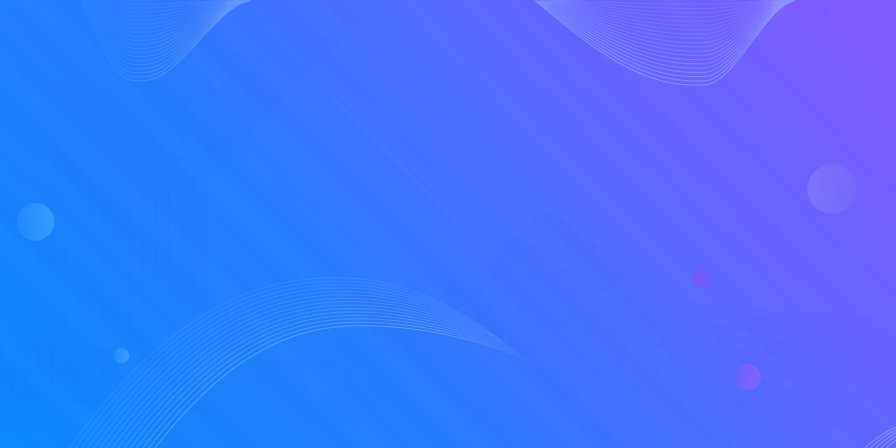
This background is drawn by a Shadertoy shader. Its source:

```glsl
// A diagonal blue to violet gradient with faint glass facades, bundles of
// fine wave lines and small translucent orbs. Facades are ruled parallelograms,
// waves are loops over a family of curves. Canvas units: x 0..2, y 0..1.

const vec3 AZURE  = vec3(0.04, 0.54, 0.98);
const vec3 BLUE   = vec3(0.15, 0.49, 0.99);
const vec3 INDIGO = vec3(0.36, 0.41, 0.995);
const vec3 VIOLET = vec3(0.50, 0.36, 1.00);
const vec3 SHADE  = vec3(0.12, 0.34, 0.86);
const vec3 STRAND = vec3(0.62, 0.80, 1.00);

const float FILL_ALPHA = 0.045;
const float RULE_ALPHA = 0.14;
const float LINE_HALF  = 0.0011;
const int   DIP_LINES  = 20;
const int   HILL_LINES = 15;

// Orbs: centre, radius, side that is most opaque (-1 left, 1 right)
const int ORB_COUNT = 5;
const vec4 ORBS[ORB_COUNT] = vec4[ORB_COUNT](
    vec4(0.079, 0.505, 0.042,  1.0), vec4(0.271, 0.206, 0.017,  1.0),
    vec4(1.857, 0.578, 0.055, -1.0), vec4(1.569, 0.378, 0.022, -1.0),
    vec4(1.669, 0.159, 0.029,  1.0));
const vec3 ORB_TINTS[ORB_COUNT] = vec3[ORB_COUNT](
    vec3(0.22, 0.62, 1.0), vec3(0.25, 0.62, 1.0), vec3(0.50, 0.46, 0.97),
    vec3(0.50, 0.33, 0.95), vec3(0.56, 0.37, 1.0));

float pixel() { return 1.0 / iResolution.y; }

float cover(float d) { return clamp(0.5 - d / pixel(), 0.0, 1.0); }

float stroke(float d) { return cover(abs(d) - LINE_HALF); }

vec3 gradient(vec2 p) {
    float s = 0.375 * p.x + 0.3 * p.y;
    vec3 c = mix(AZURE, BLUE, clamp(s / 0.375, 0.0, 1.0));
    c = mix(c, INDIGO, clamp((s - 0.375) / 0.325, 0.0, 1.0));
    return mix(c, VIOLET, clamp((s - 0.7) / 0.3, 0.0, 1.0));
}

// Opacity of a parallelogram ruled with n.x lines along v and n.y along u
float facade(vec2 p, vec2 corner, vec2 u, vec2 v, vec2 n) {
    vec2 q = inverse(mat2(u, v)) * (p - corner);
    float area = abs(u.x * v.y - u.y * v.x);
    vec2 span = area / vec2(length(v), length(u));
    vec2 edge = (abs(q - 0.5) - 0.5) * span;
    vec2 rule = (abs(fract(q * n + 0.5) - 0.5)) / n * span;
    float lines = max(0.6 * stroke(rule.x), stroke(rule.y));
    float fade = 1.0 - 0.6 * clamp(max(q.x, q.y), 0.0, 1.0);
    return cover(max(edge.x, edge.y)) * fade * (FILL_ALPHA + RULE_ALPHA * lines);
}

// Profile of a hanging curve; s holds its start, lowest point and end
float dip(float x, vec3 s) {
    float fall = sin(1.5708 * clamp((x - s.x) / (s.y - s.x), 0.0, 1.0));
    return fall * (1.0 - smoothstep(s.y + 0.02, s.z, x));
}

float hangingWave(vec2 p, vec3 s, float depth) {
    float sum = 0.0;
    for (int i = 1; i <= DIP_LINES; i++) {
        float k = float(i) / float(DIP_LINES);
        vec3 bend = s + vec3(0.06, 0.0, -0.03) * (1.0 - k);
        float h = depth * k * dip(p.x, bend);
        float slope = (depth * k * dip(p.x + 0.002, bend) - h) / 0.002;
        float line = stroke((1.0 - p.y - h) / sqrt(1.0 + slope * slope));
        sum += line * step(0.001, h) * mix(0.35, 1.0, k * k);
    }
    return min(sum, 1.0);
}

// Hill curves blend from the low crest to the high one; g: x, y, width, droop
float hillWave(vec2 p) {
    float sum = 0.0;
    for (int i = 0; i < HILL_LINES; i++) {
        float k = float(i) / float(HILL_LINES - 1);
        vec4 g = mix(vec4(0.807, 0.273, 0.461, 0.56),
                     vec4(0.755, 0.380, 0.600, 1.06), k);
        float dx = p.x - g.x;
        float u = max(-dx, 0.0) / g.z;
        float right = max(dx, 0.0);
        float h = g.y * (1.0 - pow(u, 2.2)) - g.w * right * right;
        float slope = 2.2 * g.y / g.z * pow(u, 1.2) - 2.0 * g.w * right;
        sum += stroke((p.y - h) / sqrt(1.0 + slope * slope)) * mix(1.0, 0.3, sqrt(k));
    }
    return min(sum, 1.0) * (1.0 - smoothstep(0.95, 1.22, p.x));
}

// Short fan of arcs in the lower right corner
float cornerWave(vec2 p) {
    float sum = 0.0;
    for (int i = 0; i < 5; i++) {
        vec2 c = vec2(2.13 + 0.012 * float(i), -0.22);
        sum += stroke((length(p - c) - 0.297) * 0.9);
    }
    return min(sum, 1.0);
}

void mainImage(out vec4 fragColor, in vec2 fragCoord) {
    vec2 p = fragCoord / iResolution.xy * vec2(2.0, 1.0);
    vec3 color = gradient(p);

    // Soft diagonal sheen and one thin streak
    float diagonal = p.x + p.y;
    color += 0.004 * (sin(diagonal * 31.0) + sin(diagonal * 53.0 + 1.0));
    float along = smoothstep(0.70, 0.76, p.x) * (1.0 - smoothstep(0.95, 1.1, p.x));
    color += 0.035 * along * stroke((diagonal - 1.525) * 0.707);

    // Facades: left soffit, left wall, low block, small roof, gable, right roof
    float shade = facade(p, vec2(0.463, 0.604), vec2(0.80, 0.83), vec2(-1.16, -0.378), vec2(9.0, 24.0));
    shade += facade(p, vec2(0.463, 0.604), vec2(0.0, -0.37), vec2(-0.463, -0.151), vec2(3.0, 16.0));
    shade += facade(p, vec2(0.0, 0.237), vec2(0.69, -0.045), vec2(0.0, -0.24), vec2(6.0, 4.0));
    shade += facade(p, vec2(0.922, 0.383), vec2(-0.24, -0.21), vec2(0.11, -0.01), vec2(4.0, 4.0));
    shade += facade(p, vec2(1.224, 0.531), vec2(-0.521, -0.42), vec2(0.716, -0.53), vec2(7.0, 20.0));
    shade += facade(p, vec2(1.523, 0.328), vec2(0.477, -0.044), vec2(0.25, -0.27), vec2(5.0, 10.0));
    color = mix(color, SHADE, shade);

    // Wave bundles
    float waves = 0.45 * hangingWave(p, vec3(1.193, 1.55, 1.784), 0.19);
    waves += 0.38 * hangingWave(p, vec3(0.18, 0.30, 0.57), 0.18) * smoothstep(0.1, 0.5, p.x);
    waves += 0.42 * hillWave(p) + 0.4 * cornerWave(p);
    color = mix(color, STRAND, waves);

    // Orbs fade from one side to the other
    for (int i = 0; i < ORB_COUNT; i++) {
        vec4 orb = ORBS[i];
        vec2 d = p - orb.xy;
        float side = clamp(0.5 + 0.5 * orb.w * d.x / orb.z, 0.0, 1.0);
        color = mix(color, ORB_TINTS[i], cover(length(d) - orb.z) * mix(0.3, 0.9, side));
    }
    fragColor = vec4(color, 1.0);
}
```
